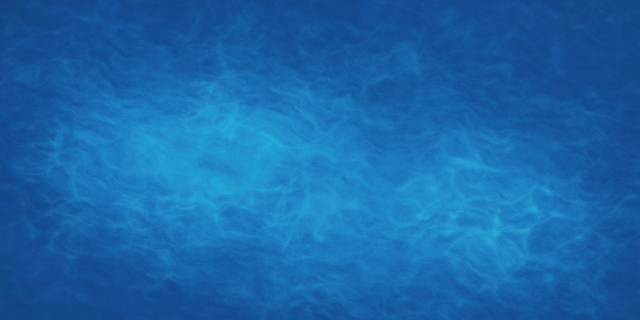
Reproduce this texture procedurally as a Shadertoy shader.

```glsl
// Sunlit blue water: broad pools of light fade into a deep blue rim.
// Warped cell borders form the caustic web, ridged noise the fine wisps,
// and jittered soft ellipses the scattered glints.

const vec3 WATER[6] = vec3[6](
    vec3(0.08, 0.305, 0.58), vec3(0.09, 0.39, 0.66), vec3(0.11, 0.47, 0.74),
    vec3(0.13, 0.55, 0.79), vec3(0.13, 0.61, 0.82), vec3(0.12, 0.68, 0.84));
const vec3 GLINT = vec3(0.20, 0.78, 0.87);

vec2 hash2(vec2 p) {
    vec3 q = fract(vec3(p.xyx) * vec3(0.1031, 0.1030, 0.0973));
    q += dot(q, q.yzx + 33.33);
    return fract((q.xx + q.yz) * q.zy);
}

mat2 rotation(float a) {
    return mat2(cos(a), sin(a), -sin(a), cos(a));
}

float noise(vec2 p) {
    vec2 i = floor(p), f = fract(p);
    f = f * f * (3.0 - 2.0 * f);
    float low = mix(hash2(i).x, hash2(i + vec2(1, 0)).x, f.x);
    float high = mix(hash2(i + vec2(0, 1)).x, hash2(i + vec2(1, 1)).x, f.x);
    return mix(low, high, f.y);
}

float fbm(vec2 p) {
    float sum = 0.0, gain = 0.5;
    for (int i = 0; i < 5; i++) {
        sum += gain * noise(p);
        p = rotation(0.5) * p * 2.03 + 17.0;
        gain *= 0.5;
    }
    return sum;
}

// Thin curved filaments where the noise crosses its middle value
float wisps(vec2 p) {
    float sum = 0.0, gain = 0.5;
    for (int i = 0; i < 4; i++) {
        float ridge = 1.0 - abs(2.0 * noise(p) - 1.0);
        sum += gain * ridge * ridge * ridge;
        p = rotation(0.4) * p * 1.9 + 9.0;
        gain *= 0.6;
    }
    return sum;
}

// Soft lines along the borders of jittered cells
float web(vec2 p, float sharpness) {
    vec2 cell = floor(p);
    float nearest = 8.0, second = 8.0;
    for (int y = -1; y <= 1; y++)
    for (int x = -1; x <= 1; x++) {
        vec2 c = cell + vec2(x, y);
        float d = length(c + hash2(c) - p);
        second = min(second, max(nearest, d));
        nearest = min(nearest, d);
    }
    return exp(-(second - nearest) * sharpness);
}

// Sparse blurred ellipses, one at most per cell
float glints(vec2 p, float density) {
    vec2 cell = floor(p);
    float sum = 0.0;
    for (int y = -1; y <= 1; y++)
    for (int x = -1; x <= 1; x++) {
        vec2 c = cell + vec2(x, y);
        vec2 kind = hash2(c + 71.0);
        vec2 d = (p - c - hash2(c)) / mix(0.14, 0.34, kind.y);
        sum += step(kind.x, density) * exp(-dot(d, d)) * (0.4 + 0.6 * kind.y);
    }
    return sum;
}

float pool(vec2 p, vec2 center, vec2 radius) {
    vec2 d = (p - center) / radius;
    return exp(-dot(d, d));
}

vec3 waterColor(float level) {
    float s = clamp(level, 0.0, 1.0) * 5.0;
    int i = min(int(s), 4);
    return mix(WATER[i], WATER[i + 1], s - float(i)) * (1.0 + 0.6 * clamp(level, -0.2, 0.0));
}

void mainImage(out vec4 fragColor, in vec2 fragCoord) {
    vec2 uv = fragCoord / iResolution.xy;
    vec2 p = uv * vec2(2.0, 1.0);

    // Drifting currents bend every layer
    vec2 bend = vec2(fbm(p * 5.0), fbm(p * 5.0 + 40.0)) - 0.5;
    vec2 q = p + 0.13 * bend;

    // Pools of light on a dark bed
    float left = pool(q, vec2(0.56, 0.53), vec2(0.42, 0.26));
    float right = pool(q, vec2(1.54, 0.33), vec2(0.38, 0.25));
    float middle = pool(q, vec2(1.05, 0.34), vec2(0.46, 0.33));
    float haze = pool(p, vec2(1.25, 0.45), vec2(0.85, 0.50));
    float level = 0.66 * left + 0.36 * right + 0.28 * middle + 0.15 * haze - 0.07;

    // Caustic web, strongest on the left, broken up by patches
    float patches = smoothstep(0.28, 0.58, fbm(p * 6.0 + 5.0));
    vec2 slanted = rotation(-0.3) * q;
    float coarse = web(slanted * vec2(6.5, 11.0), 9.0);
    float fine = web(rotation(0.5) * q * vec2(12.0, 18.0) + 30.0, 8.0);
    float lit = 0.15 + 0.9 * left + 0.45 * right + 0.2 * middle;
    float caustic = (0.8 * coarse + 0.5 * fine) * patches * lit;

    // Wisps and streaks slope down to the right
    vec2 streak = rotation(0.25) * q;
    float wisp = wisps(streak * vec2(12.0, 25.0)) - 0.38;
    float ripple = fbm(streak * vec2(26.0, 62.0)) - 0.48;
    float mottle = fbm(streak * vec2(6.0, 13.0) + 60.0) - 0.48;
    level += 0.26 * (caustic - 0.15 * lit) + (0.08 + 0.15 * lit) * wisp;
    level += (0.16 + 0.20 * lit) * ripple + 0.30 * mottle * (0.4 + lit);

    // Glints gather in the pool on the right
    float sunny = 0.25 + 0.5 * left + right + 0.2 * middle;
    float glint = glints(streak * vec2(15.0, 25.0), 0.38) * sunny * (0.3 + 0.7 * patches);
    level += 0.14 * glint;

    // Dark rim and faint grain
    vec2 edge = abs(uv - 0.5) * 2.0;
    level -= 0.10 * pow(edge.x, 5.0) + 0.05 * pow(edge.y, 6.0);
    level += 0.07 * (noise(p * 190.0) - 0.5);

    vec3 color = waterColor(level);
    color = mix(color, GLINT, clamp(0.22 * glint + 0.22 * caustic, 0.0, 0.6));
    fragColor = vec4(color, 1.0);
}
```
